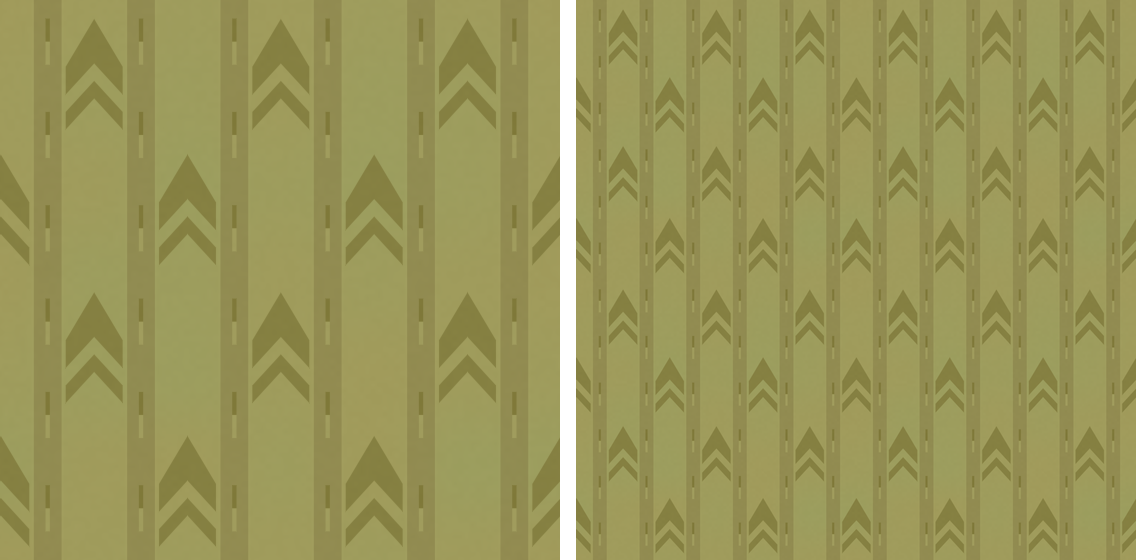
Left: one tile. Right: repeated 2 by 2.
A Shadertoy shader for this pattern:

```glsl
// Layout, in cells (one cell per stripe)
const float CELLS = 6.0;
const float STRIPE_CENTER = 0.511;
const float STRIPE_HALF = 0.149;
const float MOTIF_SHIFT = 0.009;
const vec4 ROW_TIPS = vec4(0.203, 1.656, 3.133, 4.672);

// Dashes: centre of the dark-to-light break and half sizes
const float DASH_BREAK = 0.446;
const vec2 DASH_HALF = vec2(0.023, 0.247);

// Arrow: half width, then depth of each edge below the tip
const float ARROW_HALF = 0.305;
const float TIP_SLOPE = 1.68;
const float CHEVRON_SLOPE = 1.09;
const float HEAD_NOTCH = 0.477;
const float CHEVRON_TOP = 0.664;
const float CHEVRON_NOTCH = 0.852;

// Colours and wear
const vec3 GROUND = vec3(0.622, 0.612, 0.362);
const vec3 STRIPE = vec3(0.569, 0.547, 0.318);
const vec3 ARROW = vec3(0.522, 0.502, 0.257);
const vec3 DASH_DARK = vec3(0.500, 0.475, 0.225);
const vec3 DASH_LIGHT = vec3(0.627, 0.612, 0.365);
const vec3 GREEN_TINT = vec3(-0.022, 0.012, 0.014);
const float GRAIN = 0.008;
const float RIM = 0.008;

float hash(vec2 p) {
    return fract(sin(dot(p, vec2(127.1, 311.7))) * 43758.5453);
}

// Value noise that wraps after period lattice steps
float tileNoise(vec2 p, float period) {
    vec2 i = floor(p);
    vec2 f = fract(p);
    f = f * f * (3.0 - 2.0 * f);
    vec2 a = mod(i, period);
    vec2 b = mod(i + 1.0, period);
    return mix(mix(hash(a), hash(vec2(b.x, a.y)), f.x),
               mix(hash(vec2(a.x, b.y)), hash(b), f.x), f.y);
}

float coverage(float d, float pixel) {
    return 1.0 - smoothstep(-0.75 * pixel, 0.75 * pixel, d);
}

float boxDistance(vec2 p, vec2 halfSize) {
    vec2 d = abs(p) - halfSize;
    return length(max(d, 0.0)) + min(max(d.x, d.y), 0.0);
}

// Distance to a roof-shaped edge: negative below it (y points down)
float roof(vec2 p, float apex, float slope) {
    return (apex + slope * abs(p.x) - p.y) / sqrt(1.0 + slope * slope);
}

// Solid arrow head above a thin chevron, with the tip at the origin
float arrowDistance(vec2 p) {
    float head = max(roof(p, 0.0, TIP_SLOPE), -roof(p, HEAD_NOTCH, CHEVRON_SLOPE));
    float chevron = max(roof(p, CHEVRON_TOP, CHEVRON_SLOPE),
                        -roof(p, CHEVRON_NOTCH, CHEVRON_SLOPE));
    return max(min(head, chevron), abs(p.x) - ARROW_HALF);
}

void mainImage(out vec4 fragColor, in vec2 fragCoord) {
    vec2 uv = fragCoord / iResolution.xy;
    vec2 p = CELLS * vec2(uv.x, 1.0 - uv.y);
    float pixel = CELLS / min(iResolution.x, iResolution.y);

    // Ground with a faint drifting tint
    float tint = tileNoise(p, CELLS);
    vec3 color = GROUND + GREEN_TINT * (tint - 0.4);

    // Stripes with a faint light rim
    float x = fract(p.x - STRIPE_CENTER + 0.5) - 0.5;
    float stripe = abs(x) - STRIPE_HALF;
    color += RIM * (1.0 - smoothstep(0.0, 0.035, abs(stripe)));
    color = mix(color, STRIPE + 0.4 * GREEN_TINT * (tint - 0.5), coverage(stripe, pixel));

    // Two-tone dashes
    vec2 dash = vec2(x, fract(p.y - DASH_BREAK + 0.5) - 0.5);
    vec3 dashColor = mix(DASH_LIGHT, DASH_DARK, coverage(dash.y, pixel));
    color = mix(color, dashColor, coverage(boxDistance(dash, DASH_HALF), pixel));

    // Arrow rows, every other one moved by a column
    float arrow = 1e3;
    for (int row = 0; row < 4; row++) {
        float column = MOTIF_SHIFT + float((row + 1) % 2);
        vec2 q = vec2(mod(p.x - column + 1.0, 2.0) - 1.0,
                      mod(p.y - ROW_TIPS[row] + 1.0, CELLS) - 1.0);
        arrow = min(arrow, arrowDistance(q));
    }
    color = mix(color, ARROW, coverage(arrow, pixel));

    // Fine grain
    color += GRAIN * (tileNoise(p * 16.0, CELLS * 16.0) - 0.5);
    fragColor = vec4(color, 1.0);
}
```
